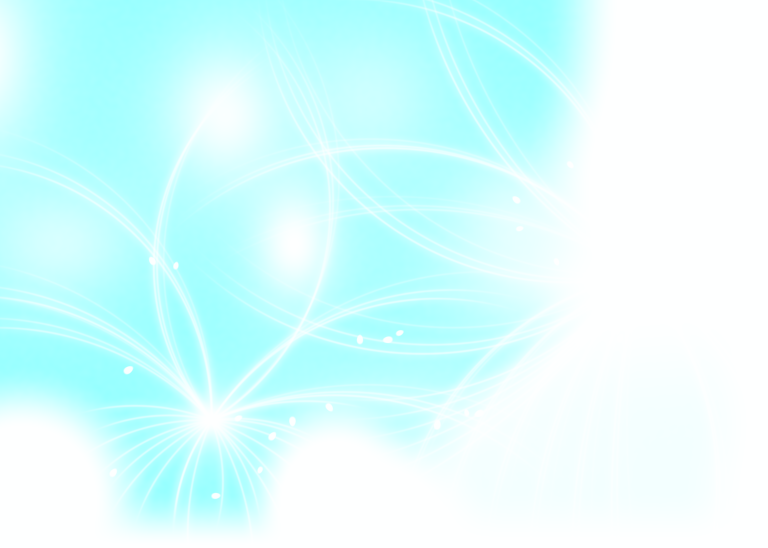
This background is drawn by a Shadertoy shader. Its source:

```glsl
#define CYAN vec3(0.55, 1.0, 1.0)
#define WHITE vec3(0.998, 1.0, 1.0)
#define STAR vec2(0.386, 0.233)
#define HUB vec2(1.166, 0.50)
#define LINE_WIDTH 0.0019
#define HALO_WIDTH 0.010
#define STRAND_SPREAD 0.030
#define STAR_RAYS 20
#define PETALS 24
#define PETAL_SIZE 0.0085
#define MOTTLE 0.05

const float TAU = 6.2831853;

vec2 hash2(vec2 p) {
    vec3 h = fract(vec3(p.xyx) * vec3(0.1031, 0.1030, 0.0973));
    h += dot(h, h.yzx + 33.33);
    return fract((h.xx + h.yz) * h.zy);
}

float cornerSlope(vec2 cell, vec2 corner, vec2 f) {
    return dot(hash2(cell + corner) * 2.0 - 1.0, f - corner);
}

float gradientNoise(vec2 p) {
    vec2 i = floor(p), f = fract(p), u = f * f * (3.0 - 2.0 * f), e = vec2(1, 0);
    return mix(mix(cornerSlope(i, e.yy, f), cornerSlope(i, e.xy, f), u.x),
               mix(cornerSlope(i, e.yx, f), cornerSlope(i, e.xx, f), u.x), u.y);
}

// What a light leaves uncovered: a bright heart in a wide faint halo
float shade(vec2 p, vec2 centre, vec2 radius, float strength) {
    vec2 d = (p - centre) / radius;
    float r2 = dot(d, d);
    return 1.0 - strength * (0.72 * exp(-r2) + 0.28 * exp(-r2 / 3.5));
}

float cloud(vec2 p, vec2 centre, vec2 radius) {
    return 1.0 - smoothstep(0.70, 1.38, length((p - centre) / radius));
}

// Circular arc between two points; turn is the start angle off the chord
float arc(vec2 p, vec2 start, vec2 end, float turn) {
    vec2 chord = end - start;
    float bend = atan(chord.y, chord.x) + turn;
    vec2 along = vec2(cos(bend), sin(bend));
    vec2 inward = vec2(along.y, -along.x) * sign(turn);
    float radius = length(chord) / (2.0 * sin(abs(turn)));
    vec2 q = vec2(dot(p - start, along), radius - dot(p - start, inward));
    float t = mod(atan(q.x, q.y) + TAU, TAU) / (2.0 * abs(turn));
    float d = abs(length(q) - radius);
    float core = d / max(LINE_WIDTH, 0.7 / iResolution.y);
    float light = 0.75 * exp(-core * core) + 0.22 * exp(-d * d / (HALO_WIDTH * HALO_WIDTH));
    return light * (1.0 - smoothstep(0.7, 1.12, t));
}

// A close pair of strands with a fainter third further off
float sheaf(vec2 p, vec2 start, vec2 end, float turn) {
    float light = 0.0;
    for (int i = 0; i < 3; i++) {
        float k = float(i * i + i) * 0.4;
        vec2 shift = STRAND_SPREAD * k * vec2(0.5, 0.8);
        light += arc(p, start, end + shift, turn * (1.0 - 0.04 * k)) * (0.85 - 0.22 * k);
    }
    return light;
}

float starStrands(vec2 p) {
    float s = sheaf(p, STAR, vec2(-0.02, 0.70), -0.73);
    s += sheaf(p, STAR, vec2(0.437, 0.845), 0.80);
    s += sheaf(p, STAR, vec2(0.483, 0.927), -0.88) * 0.8;
    s += sheaf(p, STAR, vec2(0.902, 0.444), 0.60);
    s += sheaf(p, STAR, vec2(-0.05, 0.46), -0.47);
    s += sheaf(p, STAR, vec2(-0.05, 0.40), -0.45) * 0.8;
    s += sheaf(p, STAR, vec2(0.98, 0.14), 0.56);
    // Short rays to the sides and below
    for (int i = 0; i < STAR_RAYS; i++) {
        vec2 r = hash2(vec2(i, 7));
        float a = 0.15 - 3.45 * (float(i) + r.x) / float(STAR_RAYS);
        float reach = mix(0.17, 0.32, r.y);
        s += 0.75 * arc(p, STAR, STAR + reach * vec2(cos(a), sin(a)), a > -1.57 ? 0.3 : -0.3);
    }
    return s;
}

float hubStrands(vec2 p) {
    float s = sheaf(p, HUB, vec2(0.483, 0.927), 0.79);
    s += sheaf(p, HUB, vec2(0.765, 1.03), 0.42);
    s += sheaf(p, HUB, vec2(0.68, 1.0), -0.73);
    s += sheaf(p, HUB, vec2(0.38, 0.63), -0.76);
    s += sheaf(p, HUB, vec2(0.40, 0.48), 0.68);
    s += sheaf(p, HUB, vec2(0.455, 0.55), -0.50) * 0.5;
    s += sheaf(p, HUB, vec2(1.284, -0.05), 0.50);
    s += sheaf(p, HUB, vec2(1.40, 0.18), 0.35);
    // Fan sweeping down and to the left
    for (int i = 0; i < 6; i++) {
        float k = float(i) / 5.0;
        vec2 end = vec2(mix(0.74, 1.12, k), mix(0.10, -0.04, k));
        s += sheaf(p, HUB, end, mix(-0.55, -0.15, k)) * 0.8;
        s += arc(p, HUB, vec2(0.66 + 0.05 * k, 0.27 - 0.17 * k), 0.45 - 0.2 * k) * 0.8;
    }
    return s;
}

float petals(vec2 p) {
    float cover = 0.0, blur = 1.2 / iResolution.y;
    for (int i = 0; i < PETALS; i++) {
        vec2 r = hash2(vec2(i, 31)), jitter = hash2(vec2(i, 57));
        vec2 centre = vec2(mix(0.12, 1.22, (float(i) + r.x) / float(PETALS)), 0.0);
        centre.y = 0.22 + 0.28 * centre.x + (r.y - 0.4) * 0.6;
        float a = TAU * jitter.x;
        vec2 q = mat2(cos(a), sin(a), -sin(a), cos(a)) * (p - centre);
        q.y *= 1.5 + 25.0 * clamp(q.x, -0.02, 0.02);
        float size = PETAL_SIZE * mix(0.7, 1.1, jitter.y);
        cover = max(cover, 1.0 - smoothstep(size - blur, size + blur, length(q)));
    }
    return cover;
}

void mainImage(out vec4 fragColor, in vec2 fragCoord) {
    vec2 p = fragCoord / iResolution.y;
    float clear = 0.93 + MOTTLE * (gradientNoise(p * 6.0) + gradientNoise(p * 80.0));

    // Soft lights
    clear *= shade(p, vec2(0.41, 0.79), vec2(0.10, 0.12), 0.95);
    clear *= shade(p, vec2(0.537, 0.555), vec2(0.07, 0.10), 1.0);
    clear *= shade(p, vec2(0.68, 0.82), vec2(0.12), 0.50);
    clear *= shade(p, vec2(0.11, 0.555), vec2(0.13, 0.10), 0.60);
    clear *= shade(p, vec2(0.95, 0.60), vec2(0.12), 0.65);
    clear *= shade(p, vec2(-0.04, 0.90), vec2(0.10, 0.16), 1.0);
    clear *= shade(p, vec2(1.12, 0.49), vec2(0.21, 0.10), 1.0);
    clear *= shade(p, vec2(0.72, 0.26), vec2(0.24, 0.08), 0.40);
    clear *= shade(p, STAR, vec2(0.045), 0.85);

    // White clouds along the foot
    clear *= 1.0 - cloud(p, vec2(0.04, 0.09), vec2(0.185, 0.18));
    clear *= 1.0 - cloud(p, vec2(0.61, 0.08), vec2(0.13, 0.155));
    clear *= 1.0 - cloud(p, vec2(0.69, 0.03), vec2(0.16, 0.15));
    clear *= 1.0 - smoothstep(-0.02, 0.09, 0.09 - p.y);

    // White right side, paler cyan beneath the hub
    float low = 1.0 - smoothstep(0.10, 0.50, p.y);
    float bulge = 0.05 * exp(-pow((p.y - 0.66) / 0.17, 2.0));
    float edge = 1.085 - 0.30 * low - bulge;
    float veil = smoothstep(edge - 0.10 - 0.06 * low, edge + 0.05, p.x);
    clear *= 1.0 - veil * mix(1.0, 0.89, 1.0 - smoothstep(0.22, 0.48, p.y));
    clear *= 1.0 - smoothstep(1.25, 1.38, p.x + 0.03 * gradientNoise(p * 5.0));

    // Strands and petals
    clear *= exp(-1.25 * (starStrands(p) + hubStrands(p)));
    clear *= 1.0 - 0.95 * petals(p);
    fragColor = vec4(mix(WHITE, CYAN, clamp(clear, 0.0, 1.0)), 1.0);
}
```
